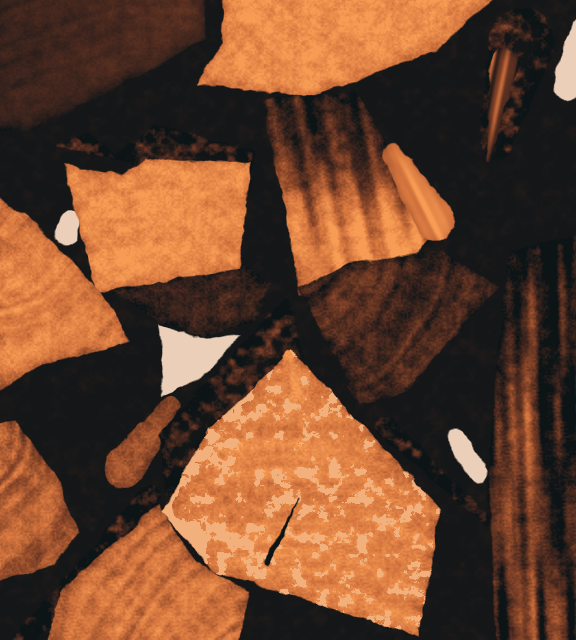
Write a Shadertoy shader that draws this texture.

```glsl
// A stack of split firewood in warm low light with pale gaps behind it.
// Each log is a six-cornered distance field with a noisy outline; a scalar
// light, varied by rings, streaks and speckle, picks from a wood ramp.
#define SCALE 7.68
#define ROUGH 0.09
#define GRAIN 0.36
#define RINGS 14.
#define RIM 0.16
#define SOFT 1.6
#define NIGHT vec3(.05, .078, .088)
#define BROWN vec3(.29, .16, .12)
#define RUST vec3(.55, .28, .16)
#define AMBER vec3(.82, .45, .24)
#define PEACH vec3(.97, .61, .33)
#define CREAM vec3(.92, .81, .72)

vec3 col;   // colour so far
vec2 p, q;  // smooth and roughened position, y down

float hash(vec2 v) { return fract(sin(dot(v, vec2(127.1, 311.7))) * 43758.5453); }

float noise(vec2 v) {
    vec2 i = floor(v), f = fract(v), e = vec2(1, 0);
    f *= f * (3. - 2. * f);
    return mix(mix(hash(i), hash(i + e), f.x),
               mix(hash(i + e.yx), hash(i + e.xx), f.x), f.y);
}

float fbm(vec2 v) {
    float sum = 0., amp = .5;
    for (int i = 0; i < 4; i++) { sum += amp * noise(v); v = v * 2.1 + 7.; amp *= .5; }
    return sum;
}

// Signed distance to a hexagon, two corners per column
float poly(mat3x4 m) {
    vec2 last = m[2].zw;
    float best = SCALE * SCALE, side = 1.;
    for (int i = 0; i < 6; i++) {
        vec4 pair = m[i / 2];
        vec2 v = i % 2 == 0 ? pair.xy : pair.zw, e = last - v, d = q - v;
        vec2 k = d - e * clamp(dot(d, e) / dot(e, e), 0., 1.);
        best = min(best, dot(k, k));
        bvec3 t = bvec3(q.y >= v.y, q.y < last.y, e.x * d.y > e.y * d.x);
        if (all(t) || all(not(t))) side = -side;
        last = v;
    }
    return side * sqrt(best);
}

// Segment whose radius goes from r.x to r.y
float taper(vec4 s, vec2 r) {
    vec2 e = s.zw - s.xy, d = q - s.xy;
    float h = clamp(dot(d, e) / dot(e, e), 0., 1.);
    return length(d - e * h) - mix(r.x, r.y, h);
}

float rings(vec2 centre) {
    float r = length(p - centre) + .12 * noise(p * 2.);
    return noise(vec2(r * RINGS, p.x * .6)) - .5;
}

float streak(float lean, float freq) {
    return noise(vec2((p.x - lean * p.y) * freq, p.y * .8)) - .5;
}

float sat(float x) { return clamp(x, 0., 1.); }

vec3 ramp(float light) {
    float t = sat(light) * 4.;
    vec3 c = mix(mix(NIGHT, BROWN, sat(t)), RUST, sat(t - 1.));
    return mix(mix(c, AMBER, sat(t - 2.)), PEACH, sat(t - 3.));
}

void paint(float d, vec3 tint) {
    col = mix(col, tint, sat(.5 - d * iResolution.y / (SCALE * SOFT)));
}

void wood(float d, float light) {
    paint(d, ramp(light - RIM * exp(min(d, 0.) * 12.)));
}

void mainImage(out vec4 fragColor, in vec2 fragCoord) {
    p = vec2(fragCoord.x, iResolution.y - fragCoord.y) / iResolution.y * SCALE;
    q = p + ROUGH * (vec2(fbm(p * 6.), fbm(p * 6. + 31.)) - .5);
    float speck = fbm(p * 9.) - .47;
    float g = GRAIN * (speck + .4 * (noise(p * 45.) - .5));
    float bark = .12 + 1.1 * max(speck, -.08);
    col = ramp(.03 + .14 * max(speck, 0.));

    // Pale gaps
    paint(poly(mat3x4(1.9, 3.9, 2.35, 4.06, 2.88, 4.03, 2.4, 4.55, 1.93, 4.75, 1.95, 4.4)), CREAM);
    paint(taper(vec4(6.95, .3, 6.8, 1.05), vec2(.1, .16)), CREAM);
    paint(taper(vec4(.85, 2.6, .8, 2.8), vec2(.1, .14)), CREAM);
    paint(taper(vec4(5.48, 5.28, 5.74, 5.68), vec2(.12, .1)), CREAM);
    wood(taper(vec4(2.05, 4.85, 1.5, 5.6), vec2(.1, .25)), .58 + g);

    // Upper logs and torn bark
    wood(poly(mat3x4(-1, -1, 2.4, -1, 2.48, .45, 1.6, .95, .3, 1.6, -1, 1.4)),
        .17 + .06 * p.x + g * .4 + .08 * rings(vec2(2, 4)));
    wood(poly(mat3x4(2.7, -1, 6.1, -.2, 5.2, .62, 3.7, 1.17, 2.35, 1.02, 2.66, .5)),
        .92 + g + .1 * rings(vec2(4.4, -1)));
    wood(taper(vec4(6.25, .5, 5.95, 1.7), vec2(.4, .2)), bark);
    wood(taper(vec4(6.05, .75, 5.84, 1.9), vec2(.17, .02)), .5 + streak(-.2, 18.));

    // Block with crumbling bark and shaded underside
    wood(poly(mat3x4(.66, 1.75, 1.05, 1.58, 1.4, 1.85, 1.85, 1.5, 3.05, 1.8, 3, 2.3)), bark);
    wood(poly(mat3x4(1.3, 3.48, 2.9, 3.15, 3.25, 3.4, 3.1, 3.85, 2.4, 4.06, 1.9, 3.85)), .2 + g);
    wood(poly(mat3x4(.77, 1.98, 1.45, 2.1, 1.75, 1.9, 3, 1.95, 2.88, 3.22, 1.15, 3.5)),
        .92 + g + .1 * rings(vec2(2, 9)));

    // Left logs
    wood(poly(mat3x4(-1, 1.8, .35, 2.6, 1.2, 3.5, 1.57, 4.1, .5, 4.37, -1, 5.3)),
        .83 + g + .22 * rings(vec2(-.2, 2.4)));
    wood(poly(mat3x4(-1, 5.2, .2, 5.05, .72, 5.8, .95, 6.4, .6, 6.8, -1, 7.2)),
        .64 + g + .3 * rings(vec2(-1, 5)));
    wood(taper(vec4(.25, 7.7, 1.8, 5.95), vec2(.12)), bark);
    wood(poly(mat3x4(.5, 8, .7, 7.1, 1.9, 6.05, 2.3, 6.7, 2.98, 7.1, 2.8, 8)),
        .77 + g + .3 * rings(vec2(3.5, 8.5)));

    // Split log: flank, dark end, raised splinter
    wood(poly(mat3x4(3.13, 1.2, 4.3, 1.1, 5.2, 2.8, 4.9, 3.2, 3.6, 3.55, 3.4, 2.4)),
        mix(.2, .86, smoothstep(1.6, 3., p.y)) + .6 * streak(.2, 9.) + g);
    wood(poly(mat3x4(3.58, 3.45, 4.2, 3.15, 5.3, 3, 5.98, 3.45, 4.85, 4.7, 4.3, 4.85)),
        .27 + g + .3 * rings(vec2(3.4, 2.8)));
    wood(taper(vec4(4.72, 1.85, 5.22, 2.65), vec2(.13, .23)), .88 + .5 * streak(.5, 14.));

    // Central log: bark, cut face, pale rim, knot and crack
    wood(taper(vec4(4.6, 5.1, 5.9, 6.3), vec2(.12, .04)), bark);
    wood(poly(mat3x4(3.45, 3.55, 3.65, 4.3, 2.6, 5.3, 2, 6.1, 1.9, 5.2, 2.7, 4.35)), bark);
    float face = poly(mat3x4(3.5, 4.2, 5.28, 6.1, 5.02, 7.62, 2.55, 6.85, 1.95, 6.15, 2.5, 5.15));
    wood(face, .87 + g + .17 * rings(vec2(3.4, 11)));
    float rim = smoothstep(3.4, 2., p.x) * exp(face * 7.) * .3;
    paint(max(face, .1 - speck - rim), mix(PEACH, CREAM, .4));
    wood(taper(vec4(3.45, 4.25, 3.55, 4.75), vec2(.05, .09)), 1. + g);
    wood(taper(vec4(3.6, 5.97, 3.19, 6.75), vec2(.005, .045)), 0.);

    // Tall bark on the right with a lit strip
    float strip = exp(-pow(abs(p.x - 6.35) * 5., 2.)) * smoothstep(3.5, 6., p.y);
    wood(poly(mat3x4(6.1, 3, 8, 2.6, 8, 9, 6, 9, 5.85, 5.5, 6, 4)),
        .15 + .32 * strip + .75 * streak(.03, 11.) + g);
    fragColor = vec4(col, 1.);
}
```
